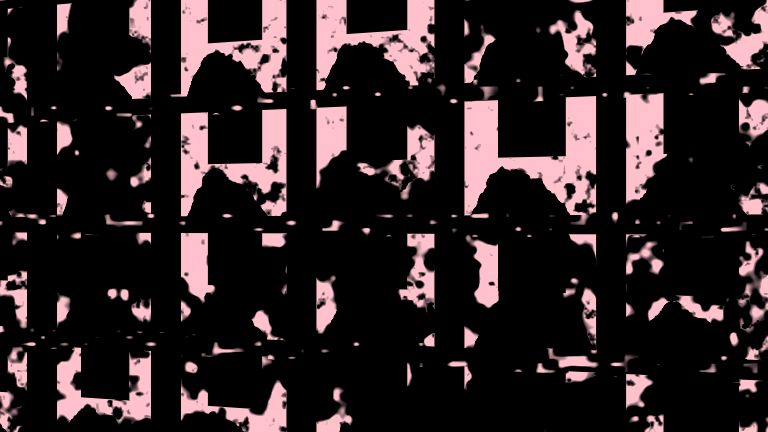
This pattern is drawn by a Shadertoy shader. Its source:

```glsl
const vec3 INK = vec3(0.0);
const vec3 PINK = vec3(1.0, 0.757, 0.798);

// Grid: lengths are fractions of the canvas height
const float FIRST_LEFT = 0.132;   // left edge of column 0
const float FIRST_PITCH = 0.287;  // pitch of column 0
const float GROWTH = 1.0925;      // pitch ratio between neighbouring columns
const float COLUMN_GAP = 0.0695;
const float HORIZON = 0.48;       // row boundary that stays level
const float ROW_PITCH = 0.258;    // row pitch at the left side
const float ROW_SPREAD = 0.045;   // increase of the row pitch with x
const float ROW_MARGIN = 0.07;    // share of the pitch

// Shape within a face, 0..1
const vec2 NOTCH_SIDES = vec2(0.255, 0.77);
const float NOTCH_FLOOR = 0.5;
const float DOME_PEAK = 0.32;
const float DOME_HEIGHT = 0.43;

// Wear
const float PATCH_FREQ = 15.0;
const float SPECK_FREQ = 44.0;
const float DUST_LEVEL = 0.86;
const int COLUMNS = 6;
const int ROWS = 4;
// Wear of each face, bottom row first
const float WEAR[24] = float[24](
    0.52, 0.58, 0.56, 0.63, 0.63, 0.58,
    0.58, 0.57, 0.58, 0.57, 0.60, 0.58,
    0.54, 0.62, 0.12, 0.57, 0.12, 0.52,
    0.55, 0.57, 0.12, 0.12, 0.60, 0.42);

float hash(vec2 p) {
    vec3 q = fract(p.xyx * 0.1031);
    q += dot(q, q.yzx + 33.33);
    return fract((q.x + q.y) * q.z);
}

float noise(vec2 p) {
    vec2 i = floor(p), f = fract(p);
    f = f * f * (3.0 - 2.0 * f);
    return mix(mix(hash(i), hash(i + vec2(1, 0)), f.x),
               mix(hash(i + vec2(0, 1)), hash(i + vec2(1, 1)), f.x), f.y);
}

float fbm(vec2 p) {
    float sum = 0.0, amp = 0.571;
    for (int i = 0; i < 3; i++) {
        sum += amp * noise(p);
        p = p * 2.03 + 17.3;
        amp *= 0.5;
    }
    return sum;
}

float columnLeft(float n) {
    return FIRST_LEFT + FIRST_PITCH * (pow(GROWTH, n) - 1.0) / (GROWTH - 1.0);
}

float columnAt(float x) {
    return floor(log(1.0 + (x - FIRST_LEFT) * (GROWTH - 1.0) / FIRST_PITCH) / log(GROWTH));
}

// Signed distance to a face with a top notch and a lopsided dome cut out
float faceDistance(vec2 f, vec2 size, float roughness) {
    vec2 box = max(-f, f - 1.0) * size;
    float d = max(box.x, box.y);
    float notch = max(max(NOTCH_SIDES.x - f.x, f.x - NOTCH_SIDES.y) * size.x,
                      (NOTCH_FLOOR - f.y) * size.y);
    float side = f.x - DOME_PEAK;
    float fall = side < 0.0 ? pow(-side / 0.26, 2.0) : pow(side / 0.5, 1.6);
    float dome = DOME_HEIGHT * (1.0 - fall) + 0.14 * (roughness - 0.5);
    return max(max(d, -notch), (dome - f.y) * size.y * 0.6);
}

float coverage(float d) {
    return clamp(0.5 - d * iResolution.y, 0.0, 1.0);
}

void mainImage(out vec4 fragColor, in vec2 fragCoord) {
    vec2 p = fragCoord / iResolution.y;

    // Column and row of the face, and the position within it
    float column = columnAt(p.x);
    float left = columnLeft(column);
    float pitch = ROW_PITCH + ROW_SPREAD * p.x;
    float level = (p.y - HORIZON) / pitch;
    vec2 size = vec2(columnLeft(column + 1.0) - left - COLUMN_GAP,
                     pitch * (1.0 - 2.0 * ROW_MARGIN));
    vec2 face = vec2((p.x - left) / size.x,
                     (fract(level) - ROW_MARGIN) / (1.0 - 2.0 * ROW_MARGIN));
    int c = clamp(int(column) + 1, 0, COLUMNS - 1);
    int r = clamp(int(floor(level)) + 2, 0, ROWS - 1);

    // Large patches survive mostly along the sides
    float patches = fbm(p * PATCH_FREQ + 5.0) + 0.4 * (abs(face.x - 0.5) - 0.3);
    float worn = (WEAR[r * COLUMNS + c] - patches) / (1.5 * PATCH_FREQ);

    // Small holes gather at the lower right
    float specks = fbm(p * SPECK_FREQ + 31.0);
    float lowerRight = smoothstep(0.3, 0.9, face.x) * (1.0 - smoothstep(0.3, 0.75, face.y));
    float holes = (specks - 0.76 + 0.2 * lowerRight) / (1.5 * SPECK_FREQ);

    float d = max(faceDistance(face, size, specks), max(worn, holes));

    // Dust between the rows
    float dust = (DUST_LEVEL - noise(p * vec2(40.0, 64.0) + 9.0)) / 60.0;
    dust = max(dust, (abs(level - round(level)) - 0.09) * pitch);

    fragColor = vec4(mix(INK, PINK, coverage(min(d, dust))), 1.0);
}
```
